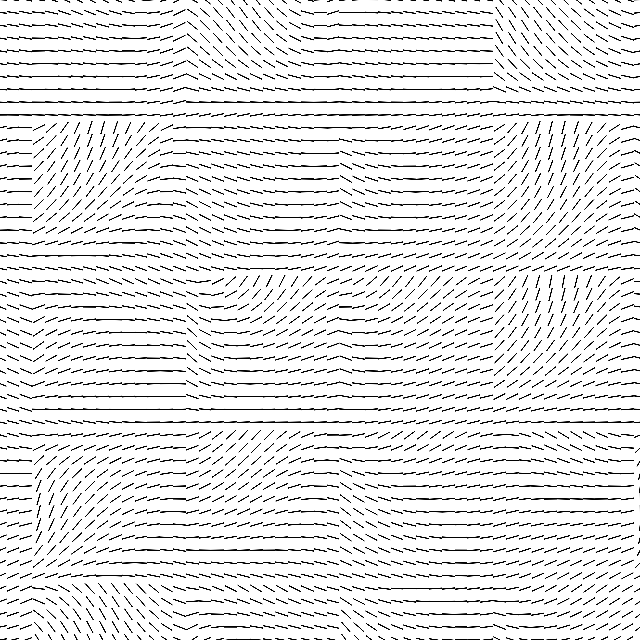
This pattern is drawn by a Shadertoy shader. Its source:

```glsl
// Draws a flow field of short black strokes on a white square grid.

const float PI = 3.14159265;
const vec3 PAPER = vec3(1.0);
const vec3 INK = vec3(0.0);

const float GRID = 50.0;               // strokes per canvas height
const vec2 GRID_SHIFT = vec2(0.02);    // grid offset, in grid steps
const float STROKE_LENGTH = 0.94;      // in grid steps
const float STROKE_WIDTH = 0.0977;     // in grid steps
const float EDGE = 0.012;              // edge softness, in grid steps

const float PATCHES = 4.17;            // flow patches per canvas height
const vec2 PATCH_SHIFT = vec2(0.17, 0.76);
const float PATCH_TILT = 1.5;          // strongest turn in a patch, radians
const float SWELL_TILT = 0.26;         // strength of the broad waves, radians
const float MEAN_TILT = 0.05;

// Two random values from -1 to 1 for a patch
vec2 signedHash(vec2 cell) {
    vec3 h = fract(cell.xyx * vec3(0.1031, 0.1030, 0.0973));
    h += dot(h, h.yzx + 33.33);
    return 2.0 * fract((h.xx + h.yz) * h.zy) - 1.0;
}

// Broad layered waves
float swell(vec2 p) {
    return sin(5.3 * p.x + 3.1 * p.y + 2.4)
         + 0.7 * sin(9.1 * p.y - 6.2 * p.x + 0.8)
         + 0.4 * sin(15.0 * p.x + 11.0 * p.y);
}

// Turns that start abruptly at a patch border and relax rightward or downward
float patchTurn(vec2 p) {
    vec2 q = vec2(p.x, 1.0 - p.y) * PATCHES - PATCH_SHIFT;
    vec2 f = fract(q);
    vec2 relax = (1.0 - f) * sin(PI * f.yx);
    return dot(signedHash(floor(q) + 17.0), relax);
}

float flowAngle(vec2 p) {
    return MEAN_TILT + SWELL_TILT * swell(p) + PATCH_TILT * patchTurn(p);
}

// Coverage of a centred stroke whose width is measured along one axis
float stroke(vec2 d, float angle) {
    vec2 dir = vec2(cos(angle), sin(angle));
    if (abs(dir.y) > abs(dir.x)) {
        d = d.yx;
        dir = dir.yx;
    }
    float side = abs(d.y - d.x * dir.y / dir.x) - 0.5 * STROKE_WIDTH;
    float tip = abs(d.x) - 0.5 * (STROKE_LENGTH * abs(dir.x) + STROKE_WIDTH);
    return 1.0 - smoothstep(-EDGE, EDGE, max(side, tip));
}

void mainImage(out vec4 fragColor, in vec2 fragCoord) {
    vec2 p = fragCoord / iResolution.y;

    // Nearest grid point and the offset from it
    vec2 g = p * GRID - GRID_SHIFT;
    vec2 node = floor(g + 0.5);

    float ink = stroke(g - node, flowAngle(node / GRID));
    fragColor = vec4(mix(PAPER, INK, ink), 1.0);
}
```
